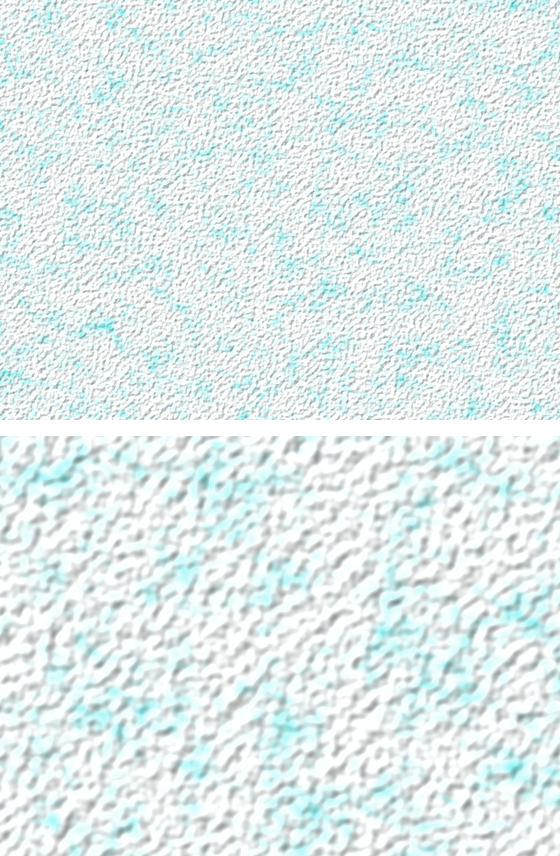
Top: the whole. Bottom: its middle third, enlarged.
A WebGL 1 fragment shader for this texture:

```glsl
precision highp float;
// Rough white plaster lit from the upper left, with faint cyan clouds.
// The relief is the slope of gradient noise taken across slanted grains;
// the clouds are fractal gradient noise that absorbs red light.

#define GRAIN_ANGLE 0.74      // direction of the ridges, radians
#define GRAIN_ALONG 82.0      // noise cells per canvas height along the ridges
#define GRAIN_ACROSS 98.0     // noise cells per canvas height across them
#define RELIEF_STEP 0.22      // half the slope distance, in cells
#define FINE_WEIGHT 0.50      // share of the finer relief
#define BASE_LIGHT 0.96       // brightness of level plaster
#define RELIEF_CONTRAST 0.41  // strength of light and shadow
#define CLOUD_SCALE 13.0      // largest clouds per canvas height
#define CLOUD_GAIN 0.95       // weight ratio of successive cloud octaves
#define CLOUD_BIAS 0.45       // higher values spread the tint further
#define TINT_STRENGTH 0.14    // depth of the cyan

uniform vec2 u_resolution;

const vec3 WHITE = vec3(0.995, 1.0, 1.0);
const vec3 CYAN = vec3(0.0, 0.91, 0.92);

mat2 rotation(float angle) {
  float c = cos(angle), s = sin(angle);
  return mat2(c, -s, s, c);
}

// Random unit vector for a lattice cell
vec2 cellGradient(vec2 cell) {
  vec3 q = fract(vec3(cell.xyx) * vec3(0.1031, 0.1030, 0.0973));
  q += dot(q, q.yzx + 33.33);
  float angle = 6.28319 * fract((q.x + q.y) * q.z);
  return vec2(cos(angle), sin(angle));
}

float gradientNoise(vec2 p) {
  vec2 cell = floor(p);
  vec2 f = p - cell;
  vec2 fade = f * f * f * (f * (f * 6.0 - 15.0) + 10.0);
  vec2 right = vec2(1.0, 0.0), up = vec2(0.0, 1.0);
  float a = dot(cellGradient(cell), f);
  float b = dot(cellGradient(cell + right), f - right);
  float c = dot(cellGradient(cell + up), f - up);
  float d = dot(cellGradient(cell + 1.0), f - 1.0);
  return mix(mix(a, b, fade.x), mix(c, d, fade.x), fade.y);
}

// Plaster height: coarse grains plus finer roughness
float plasterHeight(vec2 p) {
  vec2 fine = rotation(0.5) * p * 1.7 + 41.7;
  return gradientNoise(p) + FINE_WEIGHT * gradientNoise(fine);
}

// Light on the relief: positive slopes face the upper left
float reliefLight(vec2 uv) {
  vec2 p = rotation(GRAIN_ANGLE) * uv;
  p = p * vec2(GRAIN_ALONG, GRAIN_ACROSS) + 200.0;
  vec2 across = vec2(0.0, RELIEF_STEP);
  float slope = plasterHeight(p - across) - plasterHeight(p + across);
  return min(BASE_LIGHT + RELIEF_CONTRAST * slope, 1.0);
}

// Ragged clouds from four octaves of noise
float cloudTint(vec2 uv) {
  vec2 p = uv * CLOUD_SCALE * vec2(0.9, 1.1) + 17.3;
  float sum = 0.0, weight = 1.0;
  for (int octave = 0; octave < 4; octave++) {
    sum += weight * gradientNoise(p);
    p = rotation(0.6) * p * 2.03 + 9.1;
    weight *= CLOUD_GAIN;
  }
  float density = max(sum + CLOUD_BIAS, 0.0);
  return min(TINT_STRENGTH * density * density, 0.75);
}

void main() {
  vec2 uv = gl_FragCoord.xy / u_resolution.y;
  vec3 pigment = mix(WHITE, CYAN, cloudTint(uv));
  gl_FragColor = vec4(pigment * reliefLight(uv), 1.0);
}
```
